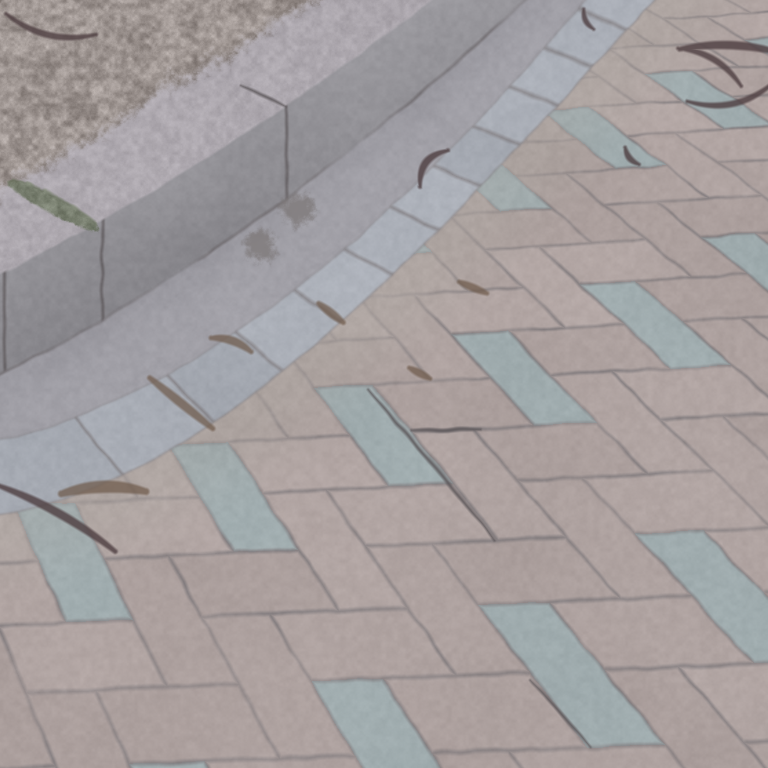
A WebGL 1 fragment shader for this texture:

```glsl
precision highp float;
// Herringbone brick paving beside a curved concrete curb with a stone gutter.
// Bricks live on a grid found by inverting a perspective map; curb and gutter
// are bands between cubic curves; bowed strokes add twigs and cracks.
uniform vec2 u_resolution;

const float SOFT = .0024;
const vec3 BRICK = vec3(.685, .637, .628);
const vec3 BLUE_BRICK = vec3(.625, .673, .682);
const vec3 STONE = vec3(.665, .682, .715);
const vec3 GUTTER = vec3(.605, .60, .627);
const vec3 FACE = vec3(.555, .55, .57);
const vec3 CURB_TOP = vec3(.675, .655, .68);
const vec3 SOIL = vec3(.61, .575, .56);
const vec3 JOINT = vec3(.495, .475, .485);
const vec3 TWIG = vec3(.31, .25, .26);
const vec3 LEAF = vec3(.43, .35, .29);
const vec3 MOSS = vec3(.42, .46, .37);

// Perspective grid: column step, row step, origin and depth change
const vec2 COLUMN = vec2(.0749, -.0057);
const vec2 ROW = vec2(.0286, .0391);
const vec2 ORIGIN = vec2(.4089, .5052);
const vec2 DEPTH = vec2(-.003, -.04);

float hash(vec2 p) {
  vec3 q = fract(p.xyx * .1031);
  q += dot(q, q.yzx + 33.33);
  return fract((q.x + q.y) * q.z);
}

float noise(vec2 p) {
  vec2 i = floor(p), f = fract(p);
  f = f * f * (3. - 2. * f);
  return mix(mix(hash(i), hash(i + vec2(1, 0)), f.x),
             mix(hash(i + vec2(0, 1)), hash(i + vec2(1, 1)), f.x), f.y);
}

float fbm(vec2 p) {
  float sum = 0., amp = .53;
  for (int i = 0; i < 4; i++) {
    sum += amp * noise(p);
    p = p * 2.07 + 7.3;
    amp *= .5;
  }
  return sum;
}

// Approximate signed distance below a cubic curve
float below(vec2 p, vec4 c) {
  float slope = c.y + p.x * (2. * c.z + 3. * c.w * p.x);
  float y = c.x + p.x * (c.y + p.x * (c.z + p.x * c.w));
  return (p.y - y) / sqrt(1. + slope * slope);
}

float fill(float d) { return smoothstep(-SOFT, SOFT, d); }
float line(float d, float w) { return 1. - smoothstep(w - SOFT, w + SOFT, abs(d)); }

// Tapered stroke between two ends, bowed sideways
float stroke(vec2 p, vec4 ends, float bend, float w) {
  vec2 ab = ends.zw - ends.xy;
  p -= ends.xy;
  float h = clamp(dot(p, ab) / dot(ab, ab), 0., 1.), arch = h * (1. - h);
  vec2 bow = vec2(-ab.y, ab.x) * bend * 4. * arch;
  return line(length(p - ab * h - bow), w * (.55 + 1.8 * arch));
}

vec3 paving(vec2 p, float dust) {
  // Invert the perspective map
  vec2 a = COLUMN - DEPTH.x * p, b = ROW - DEPTH.y * p, r = p - ORIGIN;
  vec2 g = vec2(r.x * b.y - r.y * b.x, a.x * r.y - a.y * r.x) / (a.x * b.y - a.y * b.x);
  // Find the brick that owns this cell
  vec2 cell = floor(g);
  float kind = floor(mod(cell.x - cell.y + .5, 4.));
  bool upright = kind < .5 || kind > 2.5;
  vec2 size = upright ? vec2(1, 2) : vec2(2, 1);
  vec2 id = cell - (kind > 2.5 ? vec2(0, 1) : kind > 1.5 ? vec2(1, 0) : vec2(0));
  vec2 e = min(g - id, size - g + id);
  float gap = min(e.x, e.y) * .054 / (1. + dot(DEPTH, g));
  bool blue = upright && mod(id.x + 3. * id.y + .5, 12.) < 1.;
  vec3 col = blue ? BLUE_BRICK : BRICK + .035 * (hash(id + 51.) - .5);
  col = mix(col, vec3(.675, .65, .63), dust * (blue ? .2 : .55));
  float wear = .45 + .45 * noise(g * 1.7 + 20.);
  return mix(col, JOINT, line(gap, .0018) * wear * (1. - .6 * dust));
}

void main() {
  vec2 p = gl_FragCoord.xy / u_resolution;
  p.y = 1. - p.y;
  float grain = fbm(p * 130.) - .5, blotch = fbm(p * 9.) - .5;
  vec2 wob = p + .003 * (vec2(noise(p * 45.), noise(p * 45. + 9.)) - .5);

  // Curves from the paving inward to the soil
  float outer = below(wob, vec4(.6706, -.1615, -1.106, .436));
  float inner = below(wob, vec4(.573, -.23, -.788, .136));
  float base = below(wob, vec4(.488, -.496, -.319, 0));
  float rim = below(wob, vec4(.358, -.503, -.24, 0));
  float bank = below(p, vec4(.262, -.65, 0, 0)) + .06 * blotch + .03 * grain;

  // Soil and curb
  vec3 soil = SOIL + .24 * grain + .12 * (fbm(p * 35.) - .5);
  vec3 col = mix(soil, CURB_TOP + .07 * grain, smoothstep(-.012, .012, bank));
  vec3 face = FACE + .02 - .04 * clamp(rim / .1, 0., 1.) + .04 * smoothstep(.3, .6, p.x);
  float seam = min(abs(wob.x - .006), min(abs(wob.x - .133), abs(wob.x - .373)));
  col = mix(col, mix(face, JOINT - .12, .75 * line(seam, .002)), fill(rim));

  // Gutter channel and its edging stones
  col = mix(col, GUTTER + .025 * smoothstep(0., .05, base), fill(base));
  col = mix(col, JOINT - .08, .8 * line(base, .002) * noise(p * 22. + 3.));
  float across = clamp(inner / max(inner - outer, .001), 0., 1.);
  float sx = wob.x - .062 * across;
  float n = 12.7 * sx * sx + 4.45 * sx - .558;
  float slot = (fract(n + .5) - .5) / (25.4 * max(sx, 0.) + 4.45);
  vec3 stone = STONE + .05 * (hash(vec2(floor(n), 4)) - .6);
  col = mix(col, mix(stone, JOINT, .65 * line(slot, .0018)), fill(inner));
  col = mix(col, JOINT, .3 * line(inner, .0015));

  // Brick paving
  col = mix(col, paving(wob, 1. - smoothstep(0., .13, outer)), fill(outer));
  col = mix(col, JOINT, .35 * line(outer, .0015));
  col += .055 * grain + .035 * blotch;

  // Damp patches, moss and open cracks
  float spot = min(length(p - vec2(.388, .273)), length(p - vec2(.338, .32)));
  col = mix(col, vec3(.49, .47, .47), .75 - .75 * smoothstep(.011, .027, spot + .02 * grain));
  float moss = stroke(p + .012 * grain, vec4(.015, .237, .12, .293), 0., .012);
  col = mix(col, MOSS + .25 * grain, .75 * moss);
  float crack = stroke(wob, vec4(.48, .507, .645, .703), 0., .0024);
  crack = max(crack, stroke(wob, vec4(.535, .561, .625, .559), 0., .0024));
  crack = max(crack, stroke(wob, vec4(.315, .11, .373, .138), 0., .002));
  crack = max(crack, stroke(wob, vec4(.69, .885, .768, .972), 0., .002));
  col = mix(col, JOINT - .14, .8 * crack);

  // Fallen twigs
  float t = stroke(p, vec4(.883, .063, .965, .112), -.12, .0042);
  t = max(t, stroke(p, vec4(.885, .064, 1.02, .07), -.06, .0055));
  t = max(t, stroke(p, vec4(.895, .132, 1.01, .105), .14, .0042));
  t = max(t, stroke(p, vec4(.547, .243, .583, .196), -.22, .0048));
  t = max(t, stroke(p, vec4(.008, .018, .125, .045), .12, .0042));
  t = max(t, stroke(p, vec4(0, .633, .15, .718), -.04, .0055));
  t = max(t, stroke(p, vec4(.76, .012, .773, .038), .15, .0035));
  t = max(t, stroke(p, vec4(.814, .192, .832, .214), .15, .004));
  col = mix(col, TWIG, .82 * t);

  // Leaves caught in the joints
  float l = stroke(p, vec4(.195, .492, .277, .558), 0., .0058);
  l = max(l, stroke(p, vec4(.08, .643, .19, .64), -.07, .008));
  l = max(l, stroke(p, vec4(.415, .395, .447, .42), 0., .0055));
  l = max(l, stroke(p, vec4(.598, .367, .634, .382), 0., .005));
  l = max(l, stroke(p, vec4(.275, .44, .327, .458), -.1, .0055));
  l = max(l, stroke(p, vec4(.533, .479, .56, .493), 0., .005));
  col = mix(col, LEAF, .72 * l);

  gl_FragColor = vec4(clamp(col, 0., 1.), 1);
}
```
